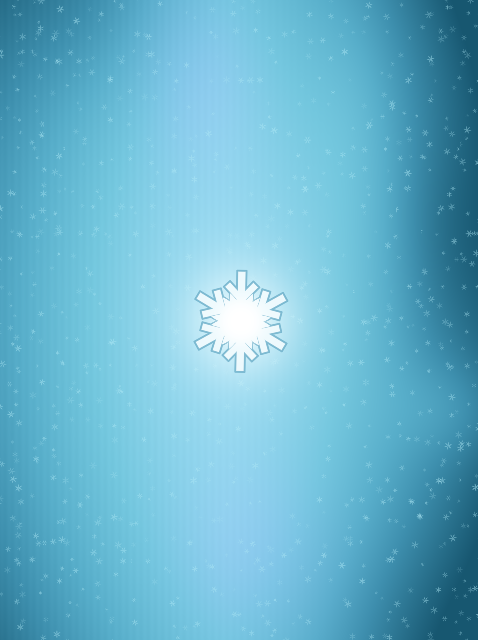
Write a Shadertoy shader that draws this background.

```glsl
// A glowing white snowflake on a soft blue winter sky with scattered frost crystals

float hash(vec2 p) {
    return fract(sin(dot(p, vec2(127.1, 311.7))) * 43758.5453);
}

float spot(vec2 p, vec2 center, vec2 size) {
    vec2 d = (p - center) / size;
    return exp(-dot(d, d));
}

// Signed distance to a flat-ended bar from a to b
float bar(vec2 p, vec2 a, vec2 b, float halfWidth) {
    vec2 axis = normalize(b - a);
    vec2 q = p - 0.5 * (a + b);
    vec2 d = abs(vec2(dot(q, axis), dot(q, vec2(-axis.y, axis.x))))
           - vec2(0.5 * length(b - a), halfWidth);
    return length(max(d, 0.0)) + min(max(d.x, d.y), 0.0);
}

// Sky brightness, bright in a vertical band and dark toward the corners
vec3 sky(vec2 uv) {
    float side = uv.x - 0.47;
    float across = side < 0.0 ? 0.58 * pow(-side / 0.47, 1.6)
                              : 0.97 * pow(side / 0.53, 1.7);
    float ends = pow(2.0 * uv.y - 1.0, 2.0);
    float level = 1.0 - across - ends * (0.25 + 0.3 * abs(side));
    level -= 0.18 * spot(uv, vec2(0.18, 1.02), vec2(0.17, 0.16));
    level -= 0.22 * spot(uv, vec2(0.94, 0.62), vec2(0.12, 0.17));
    level -= 0.12 * spot(uv, vec2(0.88, 0.02), vec2(0.18, 0.16));
    level += 0.20 * spot(uv, vec2(0.97, 0.36), vec2(0.13, 0.08));
    level += 0.10 * spot(uv, vec2(0.75, 0.82), vec2(0.10, 0.20));

    vec3 color = mix(vec3(0.09, 0.34, 0.44), vec3(0.24, 0.56, 0.68),
                     clamp((level + 0.2) / 0.45, 0.0, 1.0));
    color = mix(color, vec3(0.34, 0.68, 0.79), clamp(level * 4.0 - 1.0, 0.0, 1.0));
    color = mix(color, vec3(0.45, 0.78, 0.87), clamp(level * 4.0 - 2.0, 0.0, 1.0));
    color = mix(color, vec3(0.59, 0.85, 0.94), clamp(level * 4.0 - 3.0, 0.0, 1.0));

    // Pale violet haze and faint vertical streaks
    float haze = spot(uv, vec2(0.53, 0.13), vec2(0.17, 0.14))
               + spot(uv, vec2(0.41, 0.88), vec2(0.12, 0.15));
    color += vec3(0.045, -0.01, 0.035) * haze;
    return color + 0.006 * sin(uv.x * 420.0) * smoothstep(0.8, 0.3, uv.x);
}

// One jittered layer of tiny six-armed crystals
float crystals(vec2 p, float seed, float pixel) {
    float cells = 21.0 + 4.0 * seed;
    vec2 grid = p * cells + seed * 17.3;
    vec2 id = floor(grid);
    vec2 jitter = vec2(hash(id + seed), hash(id + seed + 41.0));
    vec2 q = (fract(grid) - 0.2 - 0.6 * jitter) / cells;
    float radius = mix(0.0022, 0.0058, hash(id + 73.0));
    float angle = atan(q.y, q.x) + 6.28 * jitter.x;
    float shape = length(q) - radius * (0.6 + 0.4 * cos(6.0 * angle));
    float clump = 0.40 + 0.3 * sin(id.x * 0.55 + seed) * sin(id.y * 0.7)
                + 0.3 * smoothstep(0.15, 0.37, abs(p.x));
    float present = step(hash(id + 19.0), clump);
    return present * mix(0.15, 0.5, hash(id + 97.0))
         * smoothstep(pixel, -pixel, shape);
}

// Six forked arms around a toothed core
float snowflake(vec2 p) {
    float sector = radians(60.0);
    float radius = length(p);
    float angle = atan(p.x, p.y) - 0.02;
    angle = abs(mod(angle + 0.5 * sector, sector) - 0.5 * sector);
    vec2 q = radius * vec2(cos(angle), sin(angle));
    float arm = bar(q, vec2(0.0), vec2(0.079, 0.0), 0.0072);
    float fork = bar(q, vec2(0.034, 0.0), vec2(0.058, 0.023), 0.0066);
    float tooth = max(0.0, 1.0 - abs(angle - radians(22.0)) / radians(8.0));
    float core = (radius - 0.037 - 0.012 * tooth) * 0.65;
    return min(core, min(arm, fork));
}

void mainImage(out vec4 fragColor, in vec2 fragCoord) {
    vec2 uv = fragCoord / iResolution.xy;
    vec2 p = (fragCoord - 0.5 * iResolution.xy) / iResolution.y;
    float pixel = 1.0 / iResolution.y;
    vec3 color = sky(uv);

    // Scattered frost
    for (int i = 0; i < 3; i++) {
        float frost = crystals(p, float(i) + 1.0, pixel);
        color = mix(color, vec3(0.68, 0.91, 0.96), frost);
    }

    // Halo behind the flake
    vec2 center = p - vec2(0.003, -0.002);
    float r = length(center);
    float halo = 0.72 * exp(-pow(r / 0.082, 2.0)) + 0.14 * exp(-pow(r / 0.15, 2.0));
    color = mix(color, vec3(0.94, 0.99, 1.0), halo);

    // Flake fill, thin blue outline and white heart
    float d = snowflake(center);
    color = mix(color, vec3(0.95, 0.985, 0.995), 0.9 * smoothstep(pixel, -pixel, d));
    float outline = smoothstep(0.0007 + pixel, 0.0007, abs(d));
    color = mix(color, vec3(0.38, 0.66, 0.77), 0.75 * outline);
    color = mix(color, vec3(1.0), exp(-pow(r / 0.036, 4.0)));

    fragColor = vec4(clamp(color, 0.0, 1.0), 1.0);
}
```
